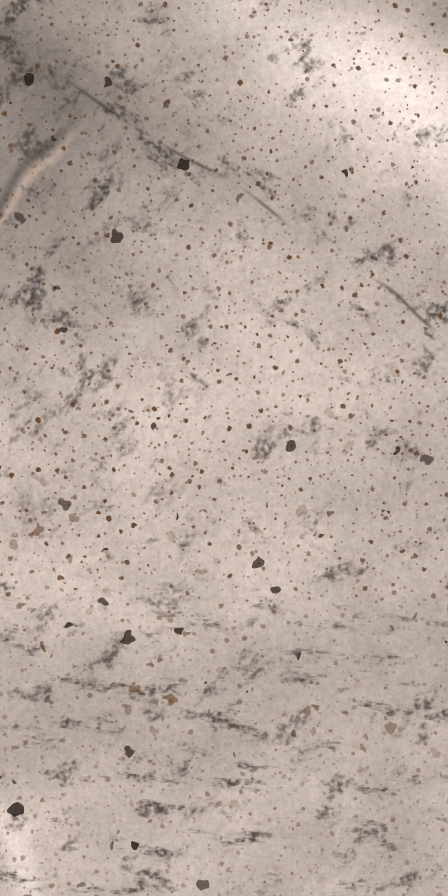
This texture is drawn by a Shadertoy shader. Its source:

```glsl
const vec3 CLAY = vec3(0.822, 0.760, 0.720);
const vec3 GLOW = vec3(0.965, 0.905, 0.875);
const vec3 SOOT = vec3(0.29, 0.26, 0.25);
const vec3 RUST = vec3(0.38, 0.26, 0.17);
const vec3 UMBER = vec3(0.17, 0.13, 0.11);
const vec3 TAN = vec3(0.83, 0.73, 0.65);

vec2 hash2(vec2 p) {
    vec3 q = fract(vec3(p.xyx) * vec3(0.1031, 0.1030, 0.0973));
    q += dot(q, q.yzx + 33.33);
    return fract((q.xx + q.yz) * q.zy);
}

vec2 rotate(vec2 p, float angle) {
    float c = cos(angle), s = sin(angle);
    return vec2(c * p.x + s * p.y, c * p.y - s * p.x);
}

float corner(vec2 cell, vec2 offset) {
    float a = 6.2832 * hash2(cell + 57.0).x;
    return dot(vec2(cos(a), sin(a)), offset);
}

float gradientNoise(vec2 p) {
    vec2 i = floor(p), f = p - i, e = vec2(1.0, 0.0);
    vec2 u = f * f * f * (f * (f * 6.0 - 15.0) + 10.0);
    return mix(mix(corner(i, f), corner(i + e, f - e), u.x),
               mix(corner(i + e.yx, f - e.yx), corner(i + 1.0, f - 1.0), u.x), u.y);
}

float fbm(vec2 p) {
    float sum = 0.0, amp = 1.0;
    for (int i = 0; i < 5; i++) {
        sum += amp * gradientNoise(p);
        p = rotate(p, 0.35) * 2.03 + 17.3;
        amp *= 0.6;
    }
    return sum;
}

// Soft bell around zero
float bell(float d, float width) {
    return exp(-d * d / (width * width));
}

// Scattered round spots; ragged bends their outline
float spots(vec2 p, float cell, vec2 radii, float keep, float ragged, float edge) {
    vec2 w = p * 0.7 / radii.y;
    p += ragged * radii.y * vec2(gradientNoise(w), gradientNoise(w + 41.0));
    vec2 home = floor(p / cell);
    float cover = 0.0;
    for (int y = -1; y <= 1; y++)
    for (int x = -1; x <= 1; x++) {
        vec2 id = home + vec2(x, y);
        vec2 place = hash2(id + 11.0), kind = hash2(id + 83.0);
        float r = mix(radii.x, radii.y, kind.y * kind.y);
        float d = length(p - (id + place) * cell) - r;
        float ink = mix(0.45, 1.0, fract(kind.y * 7.0)) * step(kind.x, keep);
        cover = max(cover, ink * (1.0 - smoothstep(-edge, edge, d)));
    }
    return cover;
}

// Rubbed, grainy marks drawn out along one direction
float smudge(vec2 p, float angle, vec2 scale, float level) {
    float n = fbm(rotate(p, angle) * scale);
    float grain = 0.6 + 1.1 * gradientNoise(p * 75.0) + 0.6 * gradientNoise(p * 130.0);
    return smoothstep(level, level + 0.5, n) * clamp(grain, 0.0, 1.0);
}

// Broad light: bright ridge, shaded flanks, dull foot
vec3 lighting(vec2 p, float ridge) {
    float shade = 1.0;
    shade -= 0.22 * bell(length(p - vec2(0.0, 1.9)), 0.5);
    shade -= 0.17 * bell(length(p - vec2(0.0, 1.5)), 0.32);
    shade -= 0.13 * bell(p.y - 0.42, 0.22);
    shade -= 0.07 * bell(p.y, 0.15);
    shade -= 0.10 * bell(length(p - vec2(1.05, 0.95)), 0.35);
    shade -= 0.09 * bell(ridge + 0.36, 0.12);
    shade -= 0.17 * smoothstep(0.08, 0.24, ridge);
    vec3 color = CLAY * shade;
    color = mix(color, GLOW, 0.95 * bell(ridge, ridge > 0.0 ? 0.10 : 0.15) * smoothstep(0.25, 0.85, p.x));
    float rim = p.x - 0.05 + 0.3 * (p.y - 0.06);
    return mix(color, GLOW, 0.6 * bell(rim, 0.035) * (1.0 - smoothstep(0.1, 0.25, p.y)));
}

void mainImage(out vec4 fragColor, in vec2 fragCoord) {
    vec2 p = fragCoord / iResolution.x;
    float edge = max(0.7 / iResolution.x, 0.002);
    float ridge = p.y - 2.0 + 0.52 * (p.x - 0.5);
    vec3 color = lighting(p, ridge);

    // Cloudy tone and fine grain
    color *= 1.0 + 0.10 * fbm(p * 4.0) + 0.07 * gradientNoise(p * 120.0) + 0.06 * gradientNoise(p * 55.0);

    // Pale groove with a shadowed side on the left
    float groove = p.y - 1.5 - 1.25 * p.x + 0.04 * gradientNoise(p * 9.0);
    float reach = 1.0 - smoothstep(0.08, 0.22, p.x);
    color = mix(color, TAN, 0.6 * reach * bell(groove, 0.016));
    color *= 1.0 - 0.25 * reach * bell(groove - 0.04, 0.018);

    // Sooty smudges: falling above, rising on the left, level below
    float arc = p.y - 1.9 + 0.55 * p.x + 0.1 * p.x * p.x;
    float upper = smoothstep(0.65, 1.1, p.y) * (1.0 - smoothstep(-0.25, -0.05, ridge));
    float left = upper * (1.0 - smoothstep(0.2, 0.55, p.x));
    float lower = 1.0 - smoothstep(0.55, 0.8, p.y);
    float soot = smudge(p, -0.6, vec2(7.0, 13.0), 0.42 - 0.36 * bell(arc, 0.09)) * upper;
    soot = max(soot, smudge(p + 5.0, 0.95, vec2(5.0, 13.0), 0.14) * left);
    soot = max(soot, smudge(p + 9.0, -0.08, vec2(6.0, 20.0), 0.2) * lower);
    soot = max(soot, 0.85 * smudge(p + 3.0, 0.5, vec2(8.0, 12.0), 0.25));
    color = mix(color, SOOT, 0.9 * soot);

    // Long thin scratch, broken along its length
    float scratch = bell(arc + 0.025 * gradientNoise(p * 5.0), 0.005);
    color = mix(color, SOOT, 0.6 * scratch * smoothstep(-0.1, 0.3, gradientNoise(p * 6.0 + 2.0)) * upper);

    // Pepper specks in two sizes
    float dust = spots(rotate(p, 0.4), 0.020, vec2(0.0012, 0.0032), 0.55, 0.4, edge);
    float pepper = spots(rotate(p, 1.1), 0.034, vec2(0.0022, 0.0058), 0.75, 0.6, edge);
    color = mix(color, RUST, max(0.7 * dust, 0.95 * pepper) * mix(1.0, 0.55, lower));

    // Rusty pits gather below the middle, dark pits lie anywhere
    float belt = bell(p.y - 0.65, 0.42) * smoothstep(-0.1, 0.2, gradientNoise(p * 4.0 + 7.0));
    float rust = spots(p, 0.05, vec2(0.004, 0.013), 0.42, 1.0, edge);
    color = mix(color, RUST, 0.85 * rust * belt);
    float pits = spots(p + 4.0, 0.1, vec2(0.004, 0.014), 0.32, 1.0, edge);
    color = mix(color, UMBER, 0.9 * pits * (1.0 - smoothstep(-0.2, -0.1, ridge)));

    fragColor = vec4(clamp(color, 0.0, 1.0), 1.0);
}
```
